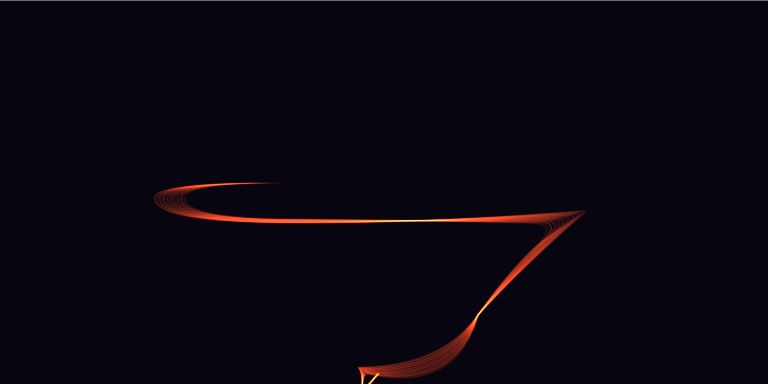
This background is drawn by a Shadertoy shader. Its source:

```glsl
// Glowing ribbon of fine ember strands that loops, pinches and folds on a dark field.
#define STRANDS 24
#define STEPS 12
#define STRAND_WIDTH 0.0018
#define STRENGTH 0.21
#define BACKGROUND vec3(0.028, 0.018, 0.058)
#define EMBER vec3(0.92, 0.255, 0.095)
#define RIM_COLOR vec3(0.42, 0.41, 0.44)
#define RIM_HEIGHT 0.0028

float hash(float n) {
    return fract(sin(n * 91.37) * 4375.85);
}

float segmentDistance(vec2 p, vec2 a, vec2 b) {
    vec2 ap = p - a, ab = b - a;
    return length(ap - ab * clamp(dot(ap, ab) / max(dot(ab, ab), 1e-9), 0.0, 1.0));
}

// Distance to a quadratic curve, skipped when far from its bounding box.
float curveDistance(vec2 p, vec2 a, vec2 b, vec2 c) {
    vec2 low = min(a, min(b, c)) - 0.015;
    vec2 high = max(a, max(b, c)) + 0.015;
    if (any(lessThan(p, low)) || any(greaterThan(p, high))) return 1.0;
    float nearest = 1.0;
    vec2 last = a;
    for (int i = 1; i <= STEPS; i++) {
        float t = float(i) / float(STEPS);
        vec2 next = mix(mix(a, b, t), mix(b, c, t), t);
        nearest = min(nearest, segmentDistance(p, last, next));
        last = next;
    }
    return nearest;
}

// Gaussian line that keeps its energy when thinner than a pixel.
float glow(float d, float pixel) {
    float width = max(STRAND_WIDTH, 0.6 * pixel);
    return exp(-d * d / (width * width)) * STRAND_WIDTH / width;
}

// Light of one strand; u runs from the inner to the outer edge of the ribbon.
float strandLight(vec2 p, float u, float pixel) {
    // Left loop with its fading tail
    float loopX = mix(0.482, 0.398, u);
    vec2 loopLeft = vec2(loopX, 0.484);
    vec2 bandStart = vec2(0.781, mix(0.429, 0.419, u));
    float tail = curveDistance(p, vec2(0.75, 0.523), vec2(loopX, 0.526), loopLeft);
    float loopEnd = curveDistance(p, loopLeft, vec2(loopX, bandStart.y), bandStart);

    // Long band into the folded corner on the right
    vec2 bandBend = vec2(1.12, mix(0.4258, 0.419, u));
    vec2 corner = mix(vec2(1.448, 0.417), vec2(1.531, 0.453), u);
    vec2 pinch = vec2(1.245, 0.18);
    float radius = mix(0.065, 0.006, u);
    vec2 foldIn = corner - radius * normalize(corner - bandBend);
    vec2 foldOut = corner + radius * normalize(pinch - corner);
    float d = curveDistance(p, bandStart, bandBend, foldIn);
    float fold = curveDistance(p, foldIn, corner, foldOut);

    // Descent through the pinch, then the lower fan
    vec2 descent = mix(vec2(1.333, 0.307), vec2(1.375, 0.318), u);
    d = min(d, curveDistance(p, foldOut, descent, pinch));
    vec2 fanBend = mix(vec2(1.19, -0.026), vec2(1.148, 0.047), u);
    vec2 fanEnd = mix(vec2(0.958, 0.026), vec2(0.932, 0.044), u);
    d = min(d, curveDistance(p, pinch, fanBend, fanEnd));

    // Two bright feet leaving through the lower edge
    d = min(d, curveDistance(p, fanEnd, vec2(0.945, 0.026), vec2(0.943, -0.01)));
    float spread = 0.006 * (u - 0.5);
    d = min(d, curveDistance(p, vec2(0.984 + spread, 0.026),
                             vec2(0.972, 0.012), vec2(0.953 + spread, -0.01)));

    float tailFade = 0.75 * (1.0 - smoothstep(0.46, 0.75, p.x));
    float loopFade = mix(0.75, 1.0, smoothstep(0.42, 0.58, p.x));
    float foldFade = mix(1.0, 0.6, smoothstep(1.4, 1.53, p.x));
    float light = max(glow(tail, pixel) * tailFade, glow(loopEnd, pixel) * loopFade);
    return max(light, max(glow(d, pixel), glow(fold, pixel)) * foldFade);
}

void mainImage(out vec4 fragColor, in vec2 fragCoord) {
    float pixel = 1.0 / iResolution.y;
    vec2 p = fragCoord * pixel;
    p.x += 1.0 - 0.5 * iResolution.x * pixel;

    // Sum the strands; dense overlaps turn from red to yellow
    float light = 0.0;
    for (int i = 0; i < STRANDS; i++) {
        float id = float(i);
        float u = (id + hash(id + 1.0)) / float(STRANDS);
        light += strandLight(p, u, pixel) * mix(0.6, 1.4, hash(id + 40.0));
    }
    vec3 color = BACKGROUND + EMBER * light * STRENGTH;

    // Thin pale rim along the upper edge
    float rim = clamp((p.y - 1.0 + RIM_HEIGHT) / pixel + 0.5, 0.0, 1.0);
    color = mix(color, RIM_COLOR, rim);
    fragColor = vec4(min(color, 1.0), 1.0);
}
```
